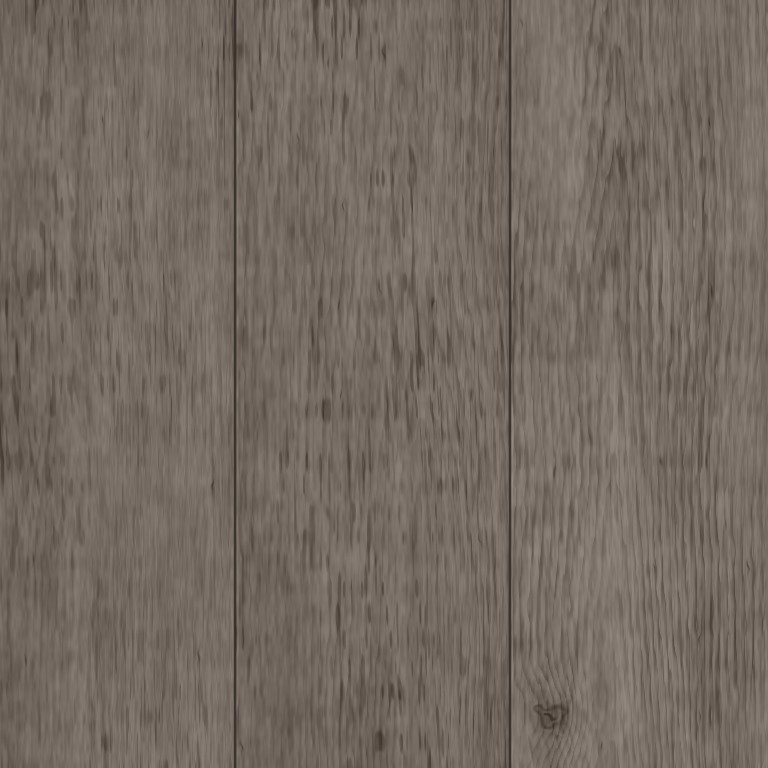
Reproduce this texture procedurally as a three.js fragment shader.

```glsl
// Three weathered grey-brown wood planks, upright, parted by two thin grooves.
// Each plank layers warped growth rings, stretched fibre noise, dark pores
// and scattered nicks; one knot bends the rings of the right plank.
#define PLANK_WIDTH 0.358
#define FIRST_SEAM 0.306
#define SEAM_HALF 0.0012
#define RING_FREQ 84.0
#define RING_SLOPE 0.10
#define RING_WARP 0.040
#define PORE_DEPTH 0.62
#define FIBRE_DEPTH 0.62
#define MOTTLE_DEPTH 0.52
#define KNOT_POS vec2(0.720, 0.068)
#define KNOT_SIZE vec2(0.026, 0.019)

varying vec2 vUv;

const vec3 DARK_WOOD = vec3(0.33, 0.29, 0.26);
const vec3 LIGHT_WOOD = vec3(0.51, 0.47, 0.435);
const vec3 GROOVE = vec3(0.20, 0.185, 0.17);

float hash(vec2 p) {
  vec3 q = fract(vec3(p.xyx) * 0.1031);
  q += dot(q, q.yzx + 33.33);
  return fract((q.x + q.y) * q.z);
}

float noise(vec2 p) {
  vec2 i = floor(p), f = fract(p);
  f = f * f * (3.0 - 2.0 * f);
  return mix(mix(hash(i), hash(i + vec2(1.0, 0.0)), f.x),
             mix(hash(i + vec2(0.0, 1.0)), hash(i + vec2(1.0, 1.0)), f.x), f.y);
}

float fbm(vec2 p) {
  float sum = 0.0, amp = 0.5;
  for (int i = 0; i < 4; i++) {
    sum += amp * noise(p);
    p = p * 2.03 + 17.3;
    amp *= 0.5;
  }
  return sum / 0.9375;
}

// Heart position, ring strength, tone and pore density of a plank
vec4 plankTraits(float id) {
  if (id < 0.5) return vec4(0.120, 0.12, -0.05, 0.75);
  if (id < 1.5) return vec4(0.555, 0.24, -0.07, 1.00);
  return vec4(0.800, 0.38, 0.09, 0.45);
}

// Nested arches around the heart, straightening towards the plank edges
float ringField(vec2 uv, vec2 grain, float heart) {
  float dx = uv.x - heart + 0.022 * (noise(grain * vec2(2.0, 3.2)) - 0.5);
  float arch = RING_SLOPE * (uv.y - 0.5) * exp(-dx * dx / 0.009);
  float warp = noise(grain * vec2(6.0, 2.6) + 5.0) - 0.5;
  warp += 0.22 * (noise(grain * vec2(22.0, 6.0) + 25.0) - 0.5);
  return sqrt(dx * dx + 0.00007) + arch + RING_WARP * warp;
}

// Thin dark late wood with a soft inner and a crisp outer edge
float ringLine(float phase) {
  float s = fract(phase);
  return smoothstep(0.30, 0.86, s) * (1.0 - smoothstep(0.88, 1.0, s));
}

// Short dark nicks, at most one in each cell of a coarse grid
float nicks(vec2 uv) {
  vec2 grid = uv * vec2(17.0, 9.0), cell = floor(grid);
  vec2 spot = 0.25 + 0.5 * vec2(hash(cell + 13.0), hash(cell + 47.0));
  vec2 d = (fract(grid) - spot) / vec2(17.0, 9.0);
  d.x += 0.004 * (noise(uv * 120.0) - 0.5);
  float size = mix(0.4, 1.2, hash(cell + 71.0));
  return step(0.80, hash(cell + 91.0)) * exp(-dot(d, d * vec2(500000.0, 16000.0)) / size);
}

void main() {
  vec2 uv = vUv;
  float across = (uv.x - FIRST_SEAM) / PLANK_WIDTH + 1.0;
  float id = floor(across);
  vec4 traits = plankTraits(id);
  vec2 grain = uv + vec2(id * 3.7, id * 7.3 + 2.0);

  // Knot and the bend it puts on the surrounding grain
  vec2 k = (uv - KNOT_POS) / KNOT_SIZE;
  k += 0.8 * (vec2(noise(uv * 90.0), noise(uv * 90.0 + 31.0)) - 0.5);
  float knotDist = length(k);
  float bend = 0.035 * exp(-dot(uv - KNOT_POS, uv - KNOT_POS) / 0.0028);

  // Growth rings with toothed, broken edges
  float teeth = noise(grain * vec2(310.0, 42.0)) - 0.5;
  float field = ringField(uv, grain, traits.x) + bend;
  float rings = ringLine(field * RING_FREQ + 0.45 * teeth);
  rings *= (0.2 + 1.4 * noise(grain * vec2(16.0, 5.0) + 9.0)) * (1.0 + 1.1 * teeth);

  // Fibres, pores and mottling follow the bent grain
  vec2 along = grain + vec2(0.25 * field, 0.0);
  float fibre = 0.45 * noise(along * vec2(290.0, 16.0))
              + 0.55 * noise(along * vec2(510.0, 75.0)) - 0.5;
  float patches = smoothstep(0.30, 0.70, fbm(grain * vec2(13.0, 3.5) + 3.0));
  float pores = smoothstep(0.64, 0.86, noise(along * vec2(320.0, 30.0) + 40.0));
  pores *= traits.w * (0.25 + 0.75 * patches);
  float cracks = smoothstep(0.76, 0.90, noise(along * vec2(215.0, 13.0) + 70.0));
  float mottle = fbm(grain * vec2(15.0, 4.0) + 21.0) - 0.5;
  float blotch = fbm(grain * vec2(34.0, 42.0) + 8.0) - 0.5;
  float streak = noise(along * vec2(60.0, 1.8) + 60.0) - 0.5;

  // Tone from dark to light wood
  float tone = 0.93 + traits.z - traits.y * rings;
  tone += FIBRE_DEPTH * fibre + MOTTLE_DEPTH * mottle + 0.30 * blotch + 0.20 * streak;
  tone -= PORE_DEPTH * pores + 0.55 * cracks * patches * traits.w;
  tone -= 0.16 * (1.0 - smoothstep(0.02, 0.10, uv.x)) + 0.75 * nicks(uv);
  float knotRings = 0.65 + 0.35 * cos(knotDist * 9.0);
  tone -= 1.25 * knotRings * exp(-knotDist * knotDist * 1.1);
  tone -= 0.30 * dot(uv - 0.5, uv - 0.5);
  vec3 color = mix(DARK_WOOD, LIGHT_WOOD, clamp(tone, -0.5, 1.3));

  // Groove with a shaded lip on the left and a lit lip on the right
  float seam = (across - floor(across + 0.5)) * PLANK_WIDTH;
  color *= 1.0 - 0.12 * exp(-abs(seam) / 0.003);
  color += 0.06 * exp(-pow((seam - 0.0034) / 0.0011, 2.0));
  float groove = 1.0 - smoothstep(SEAM_HALF - 0.0006, SEAM_HALF + 0.0012, abs(seam));
  gl_FragColor = vec4(mix(color, GROOVE, 0.9 * groove), 1.0);
}
```
